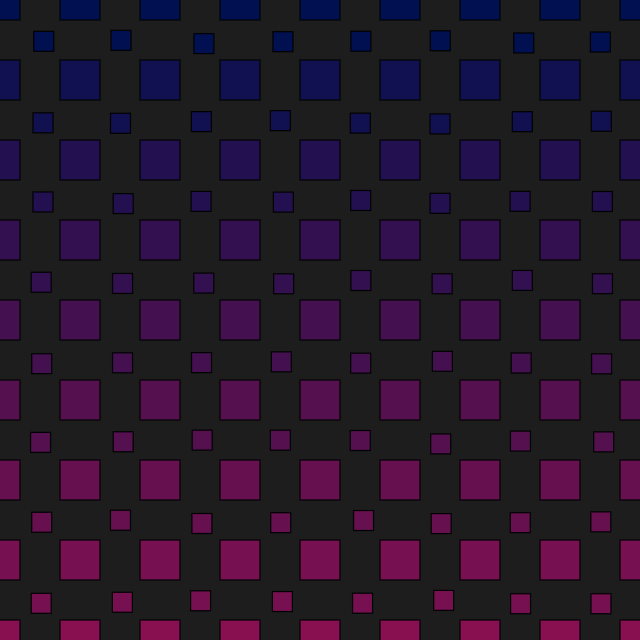
A three.js fragment shader for this pattern:

```glsl
// Outlined large squares on a grid with small jittered squares between, tinted blue to magenta row by row.
varying vec2 vUv;

const float REPEATS = 8.0;             // cells across and down
const float LARGE_HALF = 0.25;         // half sides, in cells
const float SMALL_HALF = 0.125;
const float JITTER = 0.05;             // largest shift of a small square, in cells
const float LINE_HALF = 0.5 / 64.0;    // half the outline width, in cells
const float ROW_SPLIT = 0.3;           // lead of each colour band above its large squares
const vec3 GROUND = vec3(0.114);
const vec3 LINE = vec3(0.005, 0.005, 0.01);
const vec3 TOP_FILL = vec3(0.0, 0.063, 0.314);
const vec3 BOTTOM_FILL = vec3(0.533, 0.063, 0.314);

vec2 hash2(vec2 cell) {
  vec3 q = fract(cell.xyx * vec3(0.1031, 0.1030, 0.0973));
  q += dot(q, q.yzx + 33.33);
  return fract((q.xx + q.yz) * q.zy);
}

float squareDistance(vec2 p, float halfSide) {
  vec2 d = abs(p) - halfSide;
  return length(max(d, 0.0)) + min(max(d.x, d.y), 0.0);
}

float coverage(float dist, float pixel) {
  return clamp(0.5 - dist / pixel, 0.0, 1.0);
}

void main() {
  vec2 p = vUv * REPEATS;
  float pixel = max(fwidth(p.x), fwidth(p.y));

  // Large squares sit on the grid corners
  float large = squareDistance(fract(p + 0.5) - 0.5, LARGE_HALF);

  // Small squares sit mid cell, each nudged right and down
  vec2 nudge = hash2(floor(p) + 3.0) * vec2(JITTER, -JITTER);
  float small = squareDistance(fract(p) - 0.5 - nudge, SMALL_HALF);
  float dist = min(large, small);

  // One flat colour for each row of large squares and the small row below it
  float row = floor(REPEATS - p.y + ROW_SPLIT);
  vec3 fill = mix(TOP_FILL, BOTTOM_FILL, row / REPEATS);

  vec3 color = mix(GROUND, fill, coverage(dist, pixel));
  color = mix(color, LINE, coverage(abs(dist) - LINE_HALF, pixel));
  gl_FragColor = vec4(color, 1.0);
}
```
